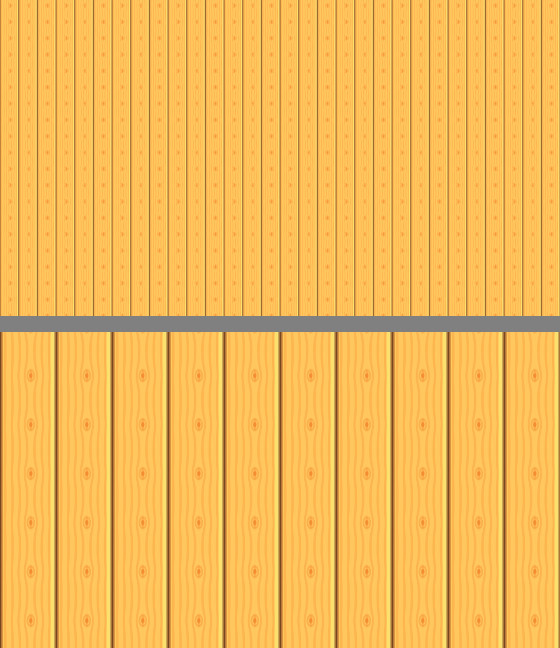
Top: the whole. Bottom: its middle third, enlarged.
A Shadertoy shader for this texture:

```glsl
const float PLANKS = 30.0;               // repeats across the canvas
const float ROW_ASPECT = 0.875;          // repeat height / plank width
const vec2 KNOT_POS = vec2(0.55, 0.34);  // from left and top of a repeat
const vec2 KNOT_RADIUS = vec2(0.055, 0.085);
const float GRAIN_SPACING = 0.13;        // all lengths in plank widths
const float GRAIN_WIDTH = 0.044;
const float GRAIN_BULGE = 0.075;

const vec3 WOOD = vec3(1.00, 0.78, 0.37);
const vec3 GRAIN = vec3(0.99, 0.71, 0.31);
const vec3 HIGHLIGHT = vec3(0.99, 0.88, 0.43);
const vec3 OLIVE = vec3(0.79, 0.65, 0.34);
const vec3 GROOVE = vec3(0.48, 0.27, 0.13);
const vec3 BEVEL = vec3(0.84, 0.57, 0.25);
const vec3 KNOT = vec3(0.95, 0.52, 0.17);

// Share of a pixel of width px lying between lo and hi
float band(float x, float lo, float hi, float px) {
    return clamp((hi - x) / px + 0.5, 0.0, 1.0)
         - clamp((lo - x) / px + 0.5, 0.0, 1.0);
}

// Vertical fibres that part around the knot
float grainMask(vec2 p, float px) {
    float side = abs(p.x);
    float bulge = GRAIN_BULGE * exp(-p.y * p.y / 0.035 - side * 5.0);
    float s = (side - bulge) / GRAIN_SPACING;
    float toLine = abs(fract(s) - 0.5) * GRAIN_SPACING;
    float soft = max(px, 0.015);
    return 1.0 - smoothstep(-0.5 * soft, 0.5 * soft, toLine - 0.5 * GRAIN_WIDTH);
}

// Solid core with a faint ring
float knotMask(vec2 p, float px) {
    float r = length(p / KNOT_RADIUS);
    float soft = px / KNOT_RADIUS.x;
    float core = 1.0 - smoothstep(0.45 - 0.5 * soft, 0.65 + 0.5 * soft, r);
    float ring = 1.0 - smoothstep(0.1, 0.25 + 0.5 * soft, abs(r - 1.1));
    return max(0.8 * core, 0.35 * ring);
}

void mainImage(out vec4 fragColor, in vec2 fragCoord) {
    float px = PLANKS / iResolution.x;
    vec2 pos = vec2(fragCoord.x, iResolution.y - fragCoord.y) * px;

    // Repeat-local coordinates around the knot
    vec2 cell = vec2(1.0, ROW_ASPECT);
    vec2 p = (fract(pos / cell - KNOT_POS + 0.5) - 0.5) * cell;

    vec3 color = mix(WOOD, GRAIN, grainMask(p, px));
    color = mix(color, KNOT, knotMask(p, px));

    // Groove profile across the joint, from left to right
    float seam = fract(pos.x + 0.5) - 0.5;
    color = mix(color, HIGHLIGHT, band(seam, -0.095, -0.035, px));
    color = mix(color, OLIVE, band(seam, -0.035, -0.010, px));
    color = mix(color, GROOVE, band(seam, -0.010, 0.030, px));
    color = mix(color, BEVEL, band(seam, 0.030, 0.052, px));

    fragColor = vec4(color, 1.0);
}
```
